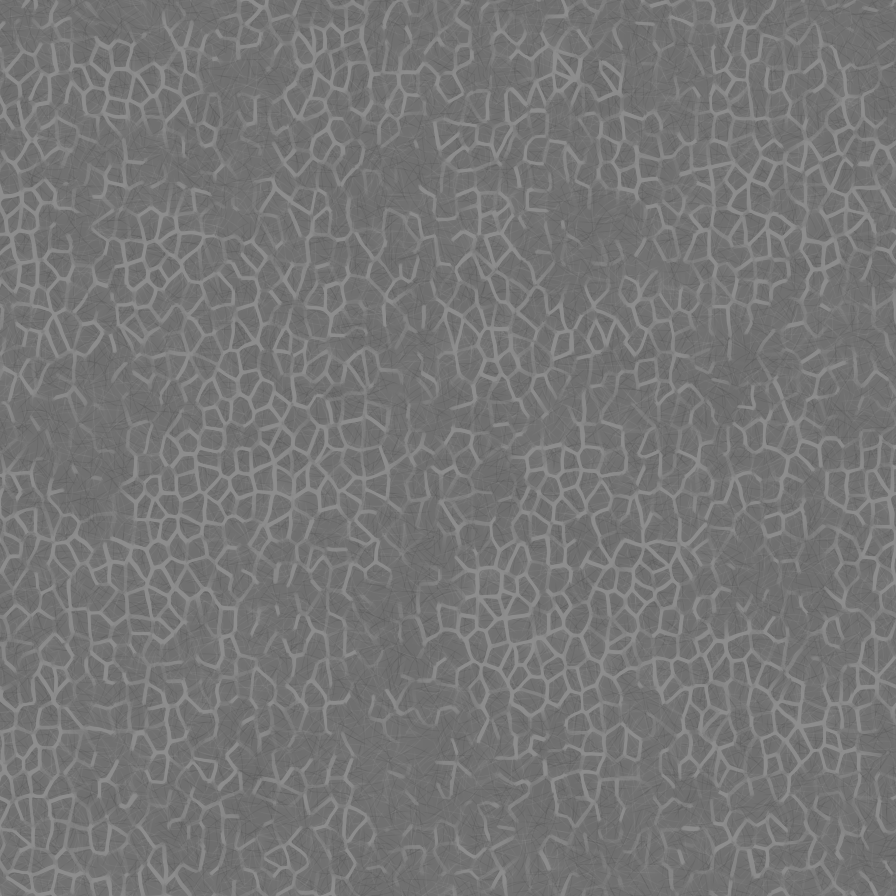
Write a Shadertoy shader that draws this texture.

```glsl
// Grey cellular skin: pale, patchy walls around cells scratched with fine fibres.

// Integer hash: two random values in 0..1 per lattice point
vec2 hash2(vec2 p) {
    uvec2 v = uvec2(ivec2(p) + 4096) * 1664525u + 1013904223u;
    v.x += v.y * 1664525u;
    v.y += v.x * 1664525u;
    v ^= v >> 16u;
    v.x += v.y * 1664525u;
    v.y += v.x * 1664525u;
    v ^= v >> 16u;
    return vec2(v & 65535u) / 65535.0;
}

float valueNoise(vec2 p) {
    vec2 i = floor(p), f = fract(p);
    f = f * f * (3.0 - 2.0 * f);
    return mix(mix(hash2(i).x, hash2(i + vec2(1, 0)).x, f.x),
               mix(hash2(i + vec2(0, 1)).x, hash2(i + vec2(1, 1)).x, f.x), f.y);
}

vec2 cellSeed(vec2 id) {
    return 0.04 + 0.92 * hash2(id);
}

// Returns distance to the rounded wall, random wall strength, one-sided cell haze
vec3 cells(vec2 uv) {
    vec2 grid = vec2(49.0, 38.0);
    vec2 p = uv * grid, base = floor(p), home = base, toHome = vec2(0);
    float nearest = 1e3;
    for (int y = -1; y <= 1; y++)
    for (int x = -1; x <= 1; x++) {
        vec2 id = base + vec2(x, y);
        vec2 r = id + cellSeed(id) - p;
        if (dot(r, r) < nearest) {
            nearest = dot(r, r);
            home = id;
            toHome = r;
        }
    }

    // Blend the bisectors softly, so that the cell corners are round
    float total = 1e-30, strength = 0.0;
    for (int y = -2; y <= 2; y++)
    for (int x = -2; x <= 2; x++) {
        vec2 id = home + vec2(x, y);
        vec2 r = id + cellSeed(id) - p;
        vec2 across = r - toHome;
        if (dot(across, across) < 1e-5) continue;
        float d = dot(0.5 * (toHome + r), across) / length(across * grid);
        float weight = exp(-1500.0 * d);
        total += weight;
        strength += weight * hash2(id + home + 911.0).x;
    }

    vec2 rnd = hash2(home + 377.0);
    float angle = 6.2832 * rnd.x;
    float haze = smoothstep(-0.1, 0.7, dot(toHome, vec2(cos(angle), sin(angle))));
    return vec3(-log(total) / 1500.0, strength / total, haze * rnd.y);
}

// Sum of short, slightly bent dark and light strokes in all directions
float fibres(vec2 uv, float px) {
    vec2 p = uv * 52.0, base = floor(p);
    float sum = 0.0;
    for (int y = -1; y <= 1; y++)
    for (int x = -1; x <= 1; x++)
    for (int k = 0; k < 6; k++) {
        vec2 id = base + vec2(x, y);
        vec2 place = hash2(id + float(k) * vec2(131, 57));
        vec2 look = hash2(id + float(k) * vec2(71, 193) + 1500.0);
        float angle = 3.1416 * look.x;
        vec2 dir = vec2(cos(angle), sin(angle));
        vec2 r = p - id - place;
        float along = dot(r, dir);
        float off = dot(r, vec2(-dir.y, dir.x)) + (place.x - 0.5) * 0.4 * along * along;
        float halfWidth = 0.0005;
        float line = clamp((halfWidth - abs(off) / 52.0) / px + 0.5, 0.0, 1.0);
        line *= min(1.0, 2.0 * halfWidth / px);
        float taper = 1.0 - smoothstep(0.5, 0.95, abs(along));
        sum += line * taper * (look.y < 0.5 ? -1.0 : 0.8);
    }
    return sum;
}

void mainImage(out vec4 fragColor, in vec2 fragCoord) {
    vec2 uv = fragCoord / iResolution.y;
    float px = 1.0 / iResolution.y;

    // Bend the cell borders a little
    vec2 bend = vec2(valueNoise(uv * 70.0), valueNoise(uv * 70.0 + 300.0)) - 0.5;
    vec3 cell = cells(uv + 0.003 * bend);

    // Walls come and go in patches and from one wall to the next
    float patches = 0.6 * valueNoise(uv * 11.0 + 40.0) + 0.4 * valueNoise(uv * 32.0 + 90.0);
    float visible = smoothstep(0.28, 0.66, 0.6 * patches + 0.4 * cell.y);
    float halfWidth = 0.0016 + 0.0008 * valueNoise(uv * 60.0 + 200.0);
    float soft = max(0.0005, 0.6 * px);
    float wall = visible * (1.0 - smoothstep(halfWidth - soft, halfWidth + soft, cell.x));

    // Cell body: haze on one side, glow beside the walls and fibres on top
    float grey = 0.438 + 0.045 * cell.z * patches;
    grey += 0.03 * visible * exp(-max(cell.x, 0.0) / 0.0025);
    grey += 0.015 * (valueNoise(uv * 18.0 + 500.0) - 0.5);
    grey += 0.032 * clamp(fibres(uv, px), -1.6, 1.6);

    grey = mix(grey, 0.56, 0.92 * wall);
    fragColor = vec4(vec3(grey), 1.0);
}
```
